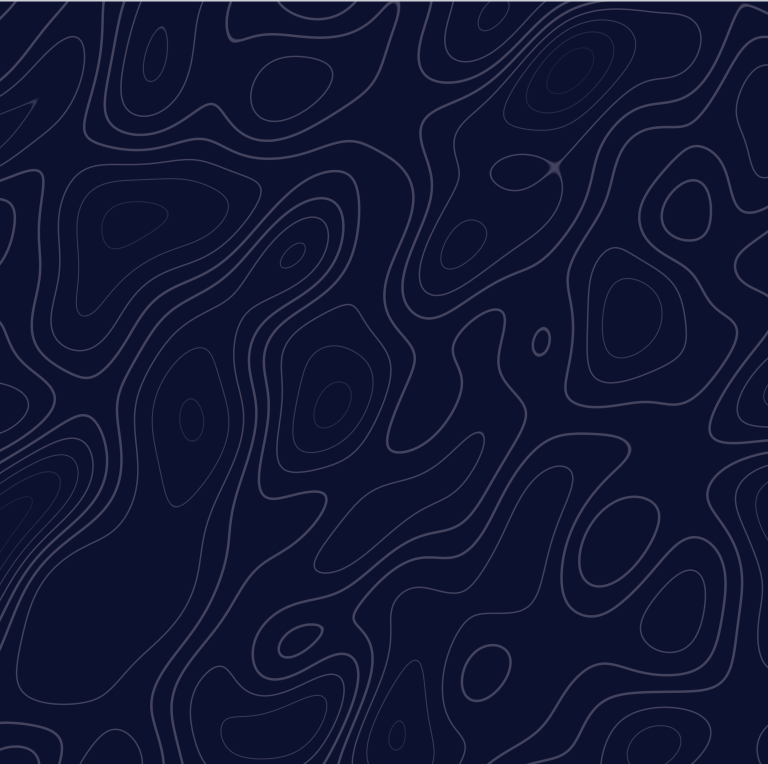
Write a Shadertoy shader that draws this pattern.

```glsl
// Topographic contour lines on deep navy: a smooth random height field is
// layered from sine waves, stretched along a rising diagonal, and its levels
// are drawn boldest at mid height. A pale hairline closes the top edge.

#define WAVE_COUNT 64
#define MIN_FREQ 1.7      // waves per canvas height
#define MAX_FREQ 6.8
#define STRETCH 1.25      // elongation of the hills along the diagonal
#define DIAGONAL 0.9      // direction of the hills, in radians
#define LEVEL_STEP 0.66   // height between contours, in standard deviations
#define BOLD_WIDTH 0.0032 // line width at mid height, in canvas heights
#define THINNING 0.58     // width factor for each further level
#define MIN_SLOPE 7.0     // keeps lines slim on flat ground
#define TOP_EDGE 0.002    // height of the pale hairline
#define SEED 5.0

const float TAU = 6.2831853;
const float GOLDEN_ANGLE = 2.39996;
const vec3 NAVY = vec3(0.052, 0.068, 0.188);
const vec3 LINE_GREY = vec3(0.265, 0.265, 0.37);
const vec3 PALE = vec3(0.8, 0.81, 0.84);

float hash(float n) {
    return fract(sin(n * 12.9898 + SEED) * 43758.55);
}

// Height in x with its exact gradient in yz, scaled to unit variance
vec3 terrain(vec2 p) {
    vec2 along = vec2(cos(DIAGONAL), sin(DIAGONAL));
    vec2 across = vec2(-along.y, along.x);
    vec3 sum = vec3(0.0);
    float power = 0.0;
    for (int i = 0; i < WAVE_COUNT; i++) {
        float n = float(i) + 1.0;
        float angle = n * GOLDEN_ANGLE;
        float freq = mix(MIN_FREQ, MAX_FREQ, hash(n));
        float amp = 1.0 / freq;
        vec2 k = TAU * freq * (cos(angle) / STRETCH * along + sin(angle) * STRETCH * across);
        float phase = dot(k, p) + TAU * hash(n + 71.3);
        sum += amp * vec3(sin(phase), k * cos(phase));
        power += 0.5 * amp * amp;
    }
    return sum / sqrt(power);
}

void mainImage(out vec4 fragColor, in vec2 fragCoord) {
    float pixel = 1.0 / iResolution.y;
    vec2 p = fragCoord * pixel;
    vec3 ground = terrain(p);

    // Nearest contour and the distance to it along the slope
    float steps = ground.x / LEVEL_STEP;
    float level = floor(steps) + 0.5;
    float slope = max(length(ground.yz), MIN_SLOPE);
    float dist = abs(steps - level) * LEVEL_STEP / slope;

    // Line width by level, with a soft edge and fading below one pixel
    float width = BOLD_WIDTH * pow(THINNING, abs(level) - 0.5);
    float edge = dist - 0.5 * max(width, pixel);
    float line = 1.0 - smoothstep(-0.7 * pixel, 0.7 * pixel, edge);
    line *= min(width / pixel, 1.0);
    vec3 color = mix(NAVY, LINE_GREY, line);

    // Pale hairline along the top, by its coverage of the pixel
    float cover = clamp((p.y - 1.0 + TOP_EDGE) / pixel + 0.5, 0.0, 1.0);
    color = mix(color, PALE, cover);

    fragColor = vec4(color, 1.0);
}
```
